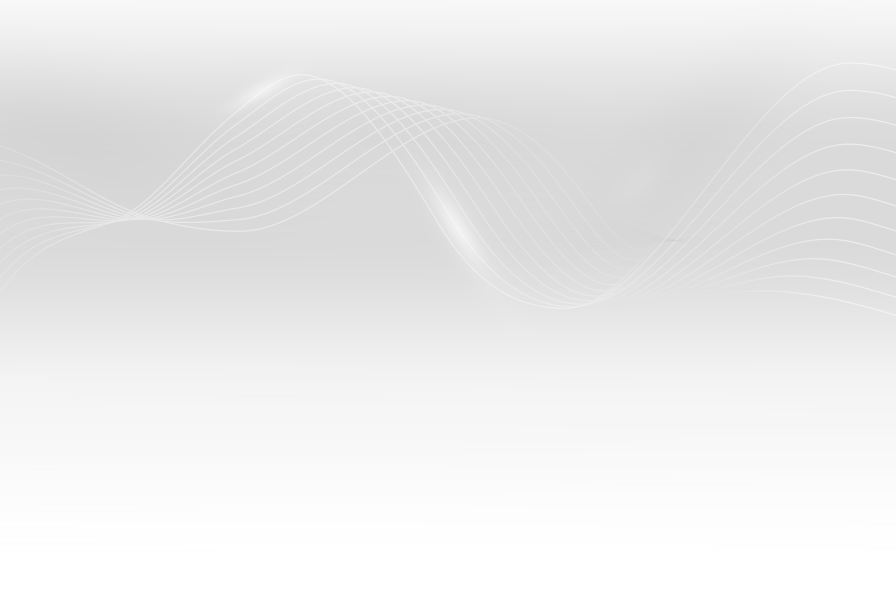
This background is drawn by a WebGL 1 fragment shader. Its source:

```glsl
precision highp float;

uniform vec2 u_resolution;

// Design grid spanning the canvas, with y pointing down
const vec2 GRID = vec2(768.0, 512.0);
const float LINES = 11.0;

// Cubic between two knots, each holding x, y and slope
float cubic(float x, vec3 a, vec3 b) {
  float w = b.x - a.x;
  float s = clamp((x - a.x) / w, 0.0, 1.0);
  float r = 1.0 - s;
  float ease = s * s * (3.0 - 2.0 * s);
  return mix(a.y, b.y, ease) + w * s * r * (a.z * r - b.z * s);
}

// Ribbon that pinches at the left, crests and dives to the centre
float ribbonCurve(float x, float t) {
  vec3 edge = mix(vec3(0.0, 250.0, -1.4), vec3(0.0, 125.0, 0.3), t);
  vec3 pinch = mix(vec3(98.0, 189.0, -0.4), vec3(130.0, 187.0, 0.28), t);
  vec3 rise = mix(vec3(200.0, 98.0, -0.8), vec3(205.0, 198.0, 0.0), t);
  vec3 crest = mix(vec3(258.0, 64.0, 0.0), vec3(410.0, 101.0, 0.0), t);
  vec3 dive = mix(vec3(375.0, 190.0, 1.65), vec3(495.0, 160.0, 1.3), t);
  vec3 trough = mix(vec3(485.0, 264.0, 0.0), vec3(550.0, 214.0, 0.0), t);
  vec3 exit = mix(vec3(640.0, 120.0, -0.8), vec3(700.0, 180.0, -0.2), t);
  trough.y += 40.0 * t * (1.0 - t);
  if (x < pinch.x) return cubic(x, edge, pinch);
  if (x < rise.x) return cubic(x, pinch, rise);
  if (x < crest.x) return cubic(x, rise, crest);
  if (x < dive.x) return cubic(x, crest, dive);
  if (x < trough.x) return cubic(x, dive, trough);
  return cubic(x, trough, exit);
}

// Fan that opens toward the right edge
float fanCurve(float x, float t) {
  vec3 start = mix(vec3(485.0, 264.0, 0.0), vec3(560.0, 260.0, -0.1), t);
  float crestY = 54.0 + 235.0 * t - 40.0 * t * t * t;
  vec3 crest = vec3(728.0 - 75.0 * pow(t, 4.0), crestY, 0.0);
  vec3 edge = vec3(768.0, crestY + mix(6.0, 21.0, t * t), 0.3);
  if (x < crest.x) return cubic(x, start, crest);
  return cubic(x, crest, edge);
}

// Shallow strands crossing below the central dive
float strandCurve(float x, float t) {
  vec3 a = vec3(450.0, mix(219.0, 150.0, t), mix(-0.1, 0.6, t));
  vec3 b = vec3(650.0, mix(190.0, 215.0, t), mix(-0.3, 0.0, t));
  return cubic(x, a, b);
}

// Coverage of a thin curve, from its height and its height one unit on
float stroke(float y, float here, float ahead, float pixel) {
  float slope = ahead - here;
  float d = abs(y - here) / sqrt(1.0 + slope * slope);
  return 1.0 - smoothstep(0.0, 0.2 + pixel, d);
}

// Soft ellipse whose long axis lies along the given angle
float glow(vec2 p, vec2 center, float angle, vec2 size) {
  vec2 axis = vec2(cos(angle), sin(angle));
  vec2 q = p - center;
  q = vec2(dot(q, axis), dot(q, vec2(-axis.y, axis.x))) / size;
  return exp(-dot(q, q));
}

float band(float x, float from, float to, float soft) {
  return smoothstep(from - soft, from + soft, x)
       * (1.0 - smoothstep(to - soft, to + soft, x));
}

float backdrop(vec2 p) {
  float v = 0.98 - 0.125 * smoothstep(-25.0, 128.0, p.y);
  v += 0.105 * smoothstep(200.0, 350.0, p.y);
  v += 0.04 * smoothstep(320.0, 490.0, p.y);
  // Broad shadows
  v -= 0.025 * glow(p, vec2(50.0, 110.0), 0.3, vec2(140.0, 55.0));
  v -= 0.018 * glow(p, vec2(590.0, 125.0), -0.8, vec2(110.0, 40.0));
  v -= 0.012 * glow(p, vec2(360.0, 105.0), 0.2, vec2(120.0, 40.0));
  // Faint horizontal streaks
  float streak = sin(p.y * 0.9 + p.x * 0.004) + sin(p.y * 0.37 - p.x * 0.007);
  return v + 0.0006 * streak;
}

void main() {
  vec2 uv = gl_FragCoord.xy / u_resolution;
  vec2 p = vec2(uv.x, 1.0 - uv.y) * GRID;
  float pixel = GRID.x / u_resolution.x;
  float x = p.x;
  float shade = backdrop(p);

  // Highlights along the ribbon
  float light = 0.5 * glow(p, vec2(224.0, 78.0), -0.5, vec2(28.0, 7.0));
  light += 0.45 * glow(p, vec2(392.0, 195.0), 1.02, vec2(36.0, 9.0));
  light += 0.16 * glow(p, vec2(400.0, 205.0), 1.02, vec2(70.0, 17.0));
  light += 0.1 * glow(p, vec2(548.0, 155.0), -0.8, vec2(28.0, 14.0));
  shade = mix(shade, 1.0, min(light, 1.0));

  // Line families
  float lines = 0.0;
  for (float i = 0.0; i < LINES; i++) {
    float t = i / (LINES - 1.0);
    float ribbon = stroke(p.y, ribbonCurve(x, t), ribbonCurve(x + 1.0, t), pixel);
    float ribbonFade = mix(0.16, 0.42, smoothstep(0.0, 130.0, x));
    ribbonFade *= 1.0 - mix(0.15, 0.65, sqrt(t)) * smoothstep(340.0, 450.0, x);
    ribbonFade *= 1.0 - smoothstep(500.0, 580.0, x);
    float fan = stroke(p.y, fanCurve(x, t), fanCurve(x + 1.0, t), pixel);
    float fanFade = mix(0.26, 0.5, smoothstep(630.0, 740.0, x));
    fanFade *= smoothstep(485.0 + 100.0 * t, 530.0 + 170.0 * t, x);
    float strand = stroke(p.y, strandCurve(x, t), strandCurve(x + 1.0, t), pixel);
    shade -= 0.008 * strand * band(x, 495.0, 580.0, 40.0);
    lines = max(lines, max(ribbon * ribbonFade, fan * fanFade));
  }
  shade = mix(shade, 1.0, lines);

  gl_FragColor = vec4(vec3(clamp(shade, 0.0, 1.0)), 1.0);
}
```
